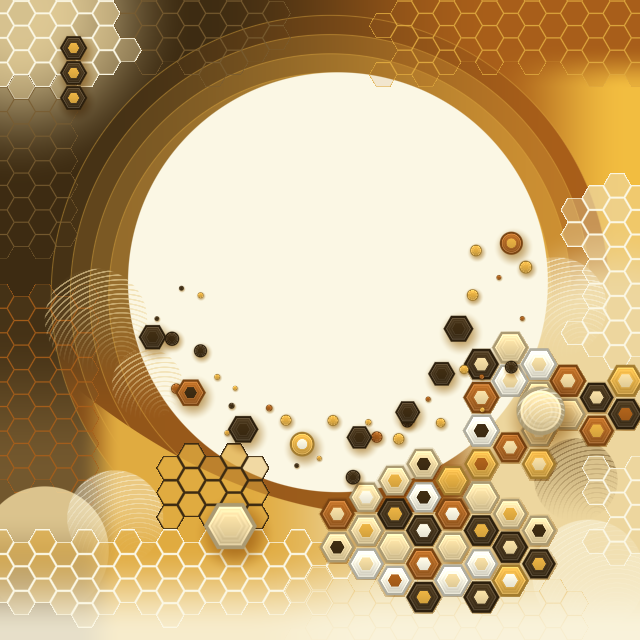
Write a WebGL 1 fragment shader that draws this background.

```glsl
precision highp float;
// Honey-toned backdrop: a cream disc in tinted rings over a brown-to-gold field.
// Hexagonal lattices make the combs and the tile cluster; hashed loops scatter
// beads along the lower arc, and fine concentric ribs form the domes.
uniform vec2 u_resolution;

const vec3 CREAM = vec3(.985, .97, .895);
const vec3 PALE = vec3(.93, .84, .62);
const vec3 GOLD = vec3(.88, .67, .25);
const vec3 COPPER = vec3(.66, .37, .10);
const vec3 KHAKI = vec3(.47, .36, .19);
const vec3 COCOA = vec3(.24, .17, .07);
const vec2 DISC = vec2(.528, .559);
const float DISC_R = .328;
const vec2 RING = vec2(.516, .54);
const float RING_R = .436;
const float RING_STEP = .03;
const float COMB_A = .0192; // apothem of comb cells
const float TILE_A = .026;  // apothem of raised tiles
const vec2 TILE_ORIGIN = vec2(.617, .249);

vec3 col;
vec2 p;

float hash(vec2 s) {
  vec3 q = fract(s.xyx * .1031);
  q += dot(q, q.yzx + 33.33);
  return fract((q.x + q.y) * q.z);
}

float cover(float d) {
  float px = .8 / u_resolution.y;
  return 1. - smoothstep(-px, px, d);
}

float hexNorm(vec2 v) {
  v = abs(v);
  return max(v.y, v.x * .866 + v.y * .5);
}

// Offset from the nearest cell centre (xy) and that centre (zw)
vec4 hexCell(vec2 q, float a) {
  vec2 s = vec2(3.4641, 2.) * a;
  vec2 u = mod(q, s) - s * .5, v = mod(q - s * .5, s) - s * .5;
  v = dot(u, u) < dot(v, v) ? u : v;
  return vec4(v, q - v);
}

// Ragged patch of outlined cells
void comb(vec2 mid, vec2 extent, vec3 line, vec3 fill, float amount, float width) {
  vec4 c = hexCell(p, COMB_A);
  vec2 e = abs(c.zw - mid) / extent;
  float h = hash(floor(c.zw / COMB_A + .5));
  float inside = step(max(e.x, e.y) + .25 * h, 1.12);
  col = mix(col, fill, inside * amount * (.45 + .55 * h));
  col = mix(col, line, inside * cover(COMB_A - hexNorm(c.xy) - width));
}

// Translucent dome with concentric ribs
void ribs(vec2 mid, float r, vec3 tint, float body) {
  vec2 v = p - mid;
  float wave = sin(length(v - vec2(.5, -.9) * r) * 850.);
  float fade = smoothstep(-1.1, .6, v.y / r);
  float ink = max(body, .65 * smoothstep(.1, .9, wave));
  col = mix(col, tint, cover(length(v) - r) * fade * ink);
}

vec3 tone(float h) {
  if (h < .36) return PALE;
  if (h < .54) return CREAM * .97;
  if (h < .70) return GOLD;
  return h < .82 ? COPPER : COCOA;
}

// Bevelled hexagon (six = 1) or round bead (six = 0) with a soft shadow
void stamp(vec2 v, float r, float six, float body, float core) {
  v /= r;
  float n = mix(length(v), hexNorm(v), six);
  float shade = 1. - smoothstep(.5, 1.8, length(v - vec2(.2, -.35)));
  col *= mix(vec3(1.), vec3(.78, .67, .48), shade);
  vec3 base = tone(body);
  vec3 c = base * (.95 + .18 * v.y) + .05 + .025 * sin(n * 32.);
  c += .09 * smoothstep(.72, .77, n);
  c = mix(c, base * .72, smoothstep(.80, .87, n));
  c = mix(c, tone(core) * (1. + .15 * v.y), 1. - smoothstep(.38, .44, n));
  col = mix(col, c, cover((n - 1.) * r));
}

void backdrop() {
  col = mix(COCOA, COPPER, smoothstep(.3, .78, p.x));
  col = mix(col, vec3(.95, .74, .25), smoothstep(.76, .98, p.x) * smoothstep(.93, .86, p.y));
  col = mix(col, KHAKI, smoothstep(.5, .26, p.y) * .9);
  col = mix(col, PALE * .86, smoothstep(.27, .03, length(p - vec2(.03, .98))));
  // Rings lighten inwards and from left to right
  for (int i = 0; i < 4; i++) {
    float k = float(i), d = length(p - RING) - RING_R + k * RING_STEP;
    vec3 left = mix(COCOA * 1.15, vec3(.62, .45, .18), k * .3);
    vec3 ring = mix(left, mix(COPPER, GOLD, k * .32), smoothstep(.18, .9, p.x));
    ring = mix(ring, COPPER * .9, smoothstep(.55, .33, p.y) * .85);
    col = mix(col, ring, cover(d));
    col = mix(col, GOLD, .5 * cover(abs(d) - .0007));
  }
  col = mix(col, PALE, smoothstep(1.15, .75, length((p - vec2(.96, .3)) / vec2(.25, .31))));
  col = mix(col, CREAM, cover(length(p - DISC) - DISC_R));
  // Gold sweep below the disc turns pale towards the right
  float x = p.x - .15, sweep = .37 - .75 * x + .8 * x * x;
  vec3 honey = mix(GOLD, PALE, smoothstep(.38, .6, p.x));
  col = mix(col, honey, cover(p.y - max(sweep, .2)) * smoothstep(.12, .19, p.x));
}

void main() {
  p = gl_FragCoord.xy / u_resolution;
  backdrop();
  // Border combs
  comb(vec2(.30, .97), vec2(.14, .09), KHAKI, COCOA, 0., .0009);
  comb(vec2(.07, .96), vec2(.13, .10), CREAM, PALE, .6, .0015);
  comb(vec2(.82, .97), vec2(.21, .09), GOLD, COPPER, .2, .0009);
  comb(vec2(.03, .73), vec2(.08, .13), KHAKI, COCOA, 0., .0008);
  comb(vec2(.04, .39), vec2(.11, .16), COPPER, KHAKI, .2, .0009);
  comb(vec2(.99, .58), vec2(.09, .14), CREAM, PALE, .9, .0016);
  // Ribbed domes
  ribs(vec2(.15, .50), .08, PALE, .03);
  ribs(vec2(.23, .40), .055, PALE, .05);
  ribs(vec2(.87, .52), .078, CREAM, .25);
  ribs(vec2(.90, .25), .065, KHAKI, .3);
  ribs(vec2(.07, .14), .10, PALE, .85);
  ribs(vec2(.18, .19), .075, CREAM, .4);
  ribs(vec2(.92, .10), .088, CREAM, .5);
  // Lower combs and mist
  comb(vec2(.23, .10), vec2(.28, .065), CREAM, GOLD, .65, .0017);
  comb(vec2(.98, .20), vec2(.05, .07), CREAM, PALE, .7, .0015);
  comb(vec2(.68, .03), vec2(.22, .06), GOLD, PALE, .2, .0007);
  col = mix(col, CREAM, smoothstep(.15, .01, p.y) * .85);
  comb(vec2(.325, .235), vec2(.08, .06), COCOA, GOLD, .8, .002);
  // Raised tile cluster
  vec4 cell = hexCell(p - TILE_ORIGIN, TILE_A);
  vec2 at = cell.zw + TILE_ORIGIN, id = floor(cell.zw / TILE_A + .5);
  float zone = min(length((at - vec2(.69, .17)) / vec2(.19, .12)), length((at - vec2(.80, .35)) / vec2(.08, .13)));
  zone = min(zone, length((at - vec2(.93, .38)) / vec2(.05, .10)));
  if (zone < 1. && hash(id + 5.) > .07)
    stamp(cell.xy, TILE_A * (.88 + .1 * hash(id + 9.)), 1., hash(id + 17.), hash(id + 31.));
  // Small beads scattered along the lower arc
  for (int i = 0; i < 32; i++) {
    vec2 k = vec2(float(i), 3.);
    float a = 3.1 + (k.x + hash(k)) * .108, r = mix(.21, .31, hash(k + 7.));
    float size = mix(.0035, .0125, pow(hash(k + 13.), 2.5)), h = mix(.56, 1., hash(k + 23.));
    stamp(p - DISC - r * vec2(cos(a), sin(a)), size, 0., h, h);
  }
  // Large pieces spiral inwards along the arc
  for (int i = 0; i < 8; i++) {
    float k = float(i), a = 3.43 + k * .355, bead = step(abs(k - 3.), .5);
    vec2 v = p - DISC - (.302 - .0143 * k) * vec2(cos(a), sin(a));
    stamp(v, .019 + .002 * sin(k), 1. - bead, i == 1 ? .75 : .95 - .35 * bead, .9 - .5 * bead);
  }
  // Column of gilded cells
  for (int i = 0; i < 3; i++)
    stamp(p - vec2(.115, .925 - .039 * float(i)), .0185, 1., .9, .6);
  // Accent beads and tile
  stamp(p - vec2(.799, .62), .018, 0., .75, .6);
  stamp(p - vec2(.845, .358), .038, 0., .1, .1);
  ribs(vec2(.845, .358), .037, CREAM, .1);
  stamp(p - vec2(.36, .178), .036, 1., .1, .1);
  gl_FragColor = vec4(col, 1.);
}
```
